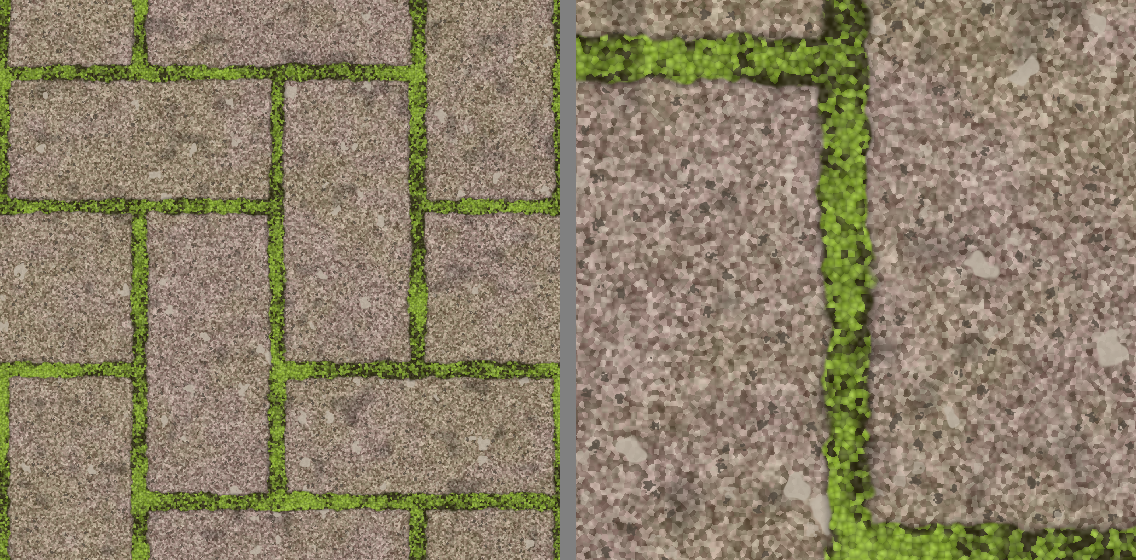
Left: the whole. Right: its middle third, enlarged.
Reproduce this texture procedurally as a WebGL 1 fragment shader.

```glsl
precision highp float;
// Herringbone paving: eight worn stone blocks on an uneven 4 x 4 grid, with mossy joints.
// The cell's diagonal index gives each block's direction; box distances cut the joints,
// and wrapping cellular and value noise supply grit, chips, stains and moss tufts.

uniform vec2 u_resolution;

const vec2 GRID_START = vec2(0.0025, 0.130);
const vec3 COLUMN_SHIFT = vec3(-0.003, -0.008, -0.006);
const vec3 ROW_SHIFT = vec3(-0.0115, 0.031, 0.016);
const float JOINT_HALF = 0.0133;
const float CORNER = 0.006;
const float EDGE_WEAR = 0.018;
const float EDGE_SOFT = 0.0015;
const float GRIT_CELLS = 290.0;
const float MOSS_CELLS = 230.0;
const vec3 STONE_MAUVE = vec3(0.598, 0.522, 0.480);
const vec3 STONE_OLIVE = vec3(0.582, 0.522, 0.436);
const vec3 CHIP_PALE = vec3(0.75, 0.71, 0.65);
const vec3 PIT_DARK = vec3(0.30, 0.27, 0.23);
const vec3 SOIL = vec3(0.22, 0.21, 0.12);
const vec3 MOSS_DEEP = vec3(0.36, 0.43, 0.16);
const vec3 MOSS_LIGHT = vec3(0.57, 0.69, 0.24);

float hash(vec2 p) {
  vec3 q = fract(p.xyx * 0.1031);
  q += dot(q, q.yzx + 33.33);
  return fract((q.x + q.y) * q.z);
}

// Value noise that wraps after n cells.
float noise(vec2 uv, float n) {
  vec2 p = uv * n, c = floor(p), f = fract(p);
  f = f * f * (3.0 - 2.0 * f);
  vec2 a = mod(c, n) + n, b = mod(c + 1.0, n) + n;
  return mix(mix(hash(a), hash(vec2(b.x, a.y)), f.x),
             mix(hash(vec2(a.x, b.y)), hash(b), f.x), f.y);
}

// Wrapping cellular noise: distance to nearest point, then two random values of its cell.
vec3 cells(vec2 uv, float n) {
  vec2 p = uv * n, c = floor(p);
  vec3 nearest = vec3(9.0);
  for (int y = -1; y <= 1; y++) {
    for (int x = -1; x <= 1; x++) {
      vec2 g = c + vec2(float(x), float(y));
      vec2 id = mod(g, n) + n * 1.7;
      vec2 point = g + 0.1 + 0.8 * vec2(hash(id), hash(id + 71.3));
      float d = length(p - point);
      if (d < nearest.x) nearest = vec3(d, hash(id + 23.9), hash(id + 157.1));
    }
  }
  return nearest;
}

// Scattered rough spots: a share of the cells holds one, with varied radius.
float spots(vec2 uv, float n, float share, float radius) {
  vec3 c = cells(uv, n);
  float r = radius * mix(0.45, 1.1, c.z);
  float d = c.x + (noise(uv, n * 7.0) - 0.5) * radius * 1.3;
  return step(c.y, share) * (1.0 - smoothstep(r * 0.7, r, d));
}

// Position of grid line n, evenly spaced apart from the given shifts.
float gridLine(float n, vec3 shift) {
  float m = mod(n, 4.0);
  float s = m < 0.5 ? 0.0 : m < 1.5 ? shift.x : m < 2.5 ? shift.y : shift.z;
  return n * 0.25 + s;
}

vec2 gridPoint(vec2 n) {
  return vec2(gridLine(n.x, COLUMN_SHIFT), gridLine(n.y, ROW_SHIFT));
}

// Signed distance to the local block, then the block's grid index.
vec3 herringbone(vec2 uv) {
  vec2 p = fract(uv - GRID_START), cell = vec2(0.0);
  for (int i = 1; i < 4; i++) cell += step(gridPoint(vec2(float(i))), p);
  float k = mod(cell.x + cell.y + 1.0, 4.0);
  bool lengthwise = k > 0.5 && k < 2.5;
  vec2 first = cell;
  if (k < 0.5) first.y -= 1.0;
  if (k > 1.5 && k < 2.5) first.x -= 1.0;
  vec2 lo = gridPoint(first);
  vec2 hi = gridPoint(first + (lengthwise ? vec2(2.0, 1.0) : vec2(1.0, 2.0)));
  vec2 q = abs(p - 0.5 * (lo + hi)) - 0.5 * (hi - lo) + JOINT_HALF + CORNER;
  float d = length(max(q, 0.0)) + min(max(q.x, q.y), 0.0) - CORNER;
  return vec3(d, mod(first, 4.0));
}

vec3 stoneColor(vec2 uv, float d, vec2 block) {
  float olive = 0.5 * noise(uv, 9.0) + 0.5 * noise(uv, 31.0) + 0.3 * (hash(block + 5.0) - 0.5);
  vec3 color = mix(STONE_MAUVE, STONE_OLIVE, smoothstep(0.2, 0.8, olive));
  vec3 grit = cells(uv, GRIT_CELLS);
  color += 0.28 * (grit.y - 0.5) + 0.20 * (noise(uv, 400.0) - 0.5);
  color += 0.09 * (noise(uv, 130.0) - 0.5) + 0.03 * (noise(uv, 48.0) - 0.5);
  color += vec3(0.03, -0.01, 0.01) * (grit.z - 0.5);
  color *= 1.0 - 0.20 * smoothstep(0.72, 0.95, noise(uv + 0.37, 34.0));
  color = mix(color, PIT_DARK, 0.75 * spots(uv, 96.0, 0.13, 0.32));
  color = mix(color, CHIP_PALE, 0.60 * spots(uv, 60.0, 0.10, 0.24));
  color = mix(color, CHIP_PALE, 0.85 * spots(uv, 21.0, 0.14, 0.22));
  return color * (1.0 - 0.28 * smoothstep(-0.006, 0.001, d));
}

vec3 mossColor(vec2 uv, float d) {
  vec3 tuft = cells(uv, MOSS_CELLS);
  float lush = 0.55 * noise(uv, 15.0) + 0.45 * noise(uv, 60.0);
  float cover = lush + 0.30 * smoothstep(0.0, 0.010, d) + 0.9 * (tuft.y - 0.5);
  vec3 leaf = mix(MOSS_DEEP, MOSS_LIGHT, clamp(0.8 * tuft.z + lush - 0.3, 0.0, 1.0));
  leaf *= 1.12 - 0.40 * tuft.x;
  vec3 color = mix(SOIL, leaf, smoothstep(0.30, 0.75, cover));
  return color + 0.16 * (noise(uv, 400.0) - 0.5);
}

void main() {
  vec2 uv = gl_FragCoord.xy / u_resolution;
  uv.y = 1.0 - uv.y;
  vec3 block = herringbone(uv);
  float wear = 0.40 * noise(uv, 19.0) + 0.35 * noise(uv, 58.0) + 0.25 * noise(uv, 150.0);
  float d = block.x + EDGE_WEAR * (wear - 0.5);
  float joint = smoothstep(-EDGE_SOFT, EDGE_SOFT, d);
  vec3 color = mix(stoneColor(uv, d, block.yz), mossColor(uv, d), joint);
  gl_FragColor = vec4(clamp(color, 0.0, 1.0), 1.0);
}
```
